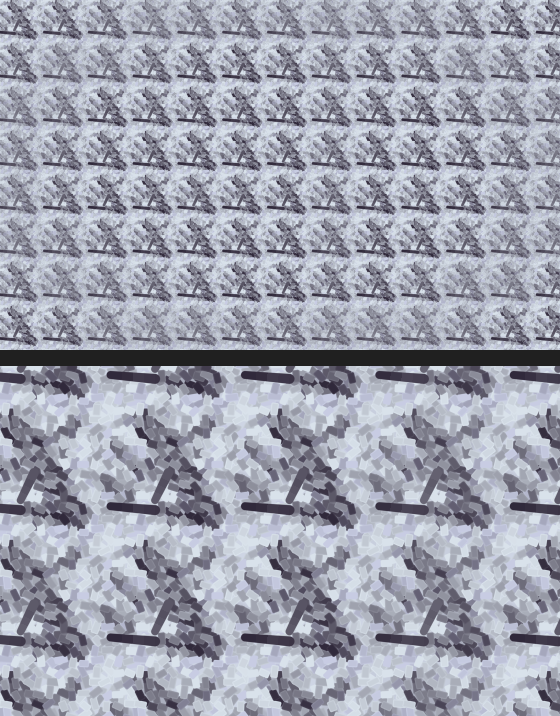
Top: the whole. Bottom: its middle third, enlarged.
Write a Shadertoy shader that draws this pattern.

```glsl
// A small painted sprig repeated in rows of nearly square tiles, built from brush dabs.
// Each dab samples the darkness of the sprig at its centre; the same dabs recur in
// every tile, while an elliptical ring of wear softens the contrast of some tiles.

const vec2 TILES = vec2(12.5, 8.0);    // tiles across and down the canvas
const vec2 SHIFT = vec2(0.12, 0.0);    // where the first tile starts
const float DABS = 12.0;               // dabs along one tile side
const vec3 PALE = vec3(0.85, 0.885, 0.92);
const vec3 INK = vec3(0.19, 0.16, 0.23);
const vec3 LAVENDER = vec3(0.70, 0.70, 0.85);

float hash(vec2 p) {
    return fract(sin(dot(p, vec2(127.1, 311.7))) * 43758.5453);
}

mat2 rotate(float a) {
    float c = cos(a), s = sin(a);
    return mat2(c, s, -s, c);
}

float segmentDistance(vec2 p, vec2 a, vec2 b) {
    vec2 ab = b - a;
    return length(p - a - ab * clamp(dot(p - a, ab) / dot(ab, ab), 0.0, 1.0));
}

float roundBox(vec2 p, vec2 halfSize, float radius) {
    vec2 d = abs(p) - halfSize + radius;
    return length(max(d, 0.0)) + min(max(d.x, d.y), 0.0) - radius;
}

// Soft-edged mass of paint along a segment
float mass(vec2 p, vec2 a, vec2 b, float radius) {
    return 1.0 - smoothstep(radius * 0.6, radius * 1.4, segmentDistance(p, a, b));
}

// Darkness of the sprig inside one tile, y upward
float sprig(vec2 p) {
    float t = 0.54 * mass(p, vec2(0.38, 0.90), vec2(0.70, 0.46), 0.115);
    t = max(t, 0.48 * mass(p, vec2(0.18, 0.70), vec2(0.42, 0.50), 0.065));
    t = max(t, 0.58 * mass(p, vec2(0.56, 0.21), vec2(0.86, 0.19), 0.085));
    t = max(t, 0.50 * mass(p, vec2(0.64, 0.42), vec2(0.90, 0.24), 0.065));
    t = max(t, 0.30 * mass(p, vec2(0.88, 0.93), vec2(0.74, 0.72), 0.070));
    t = max(t, 0.28 * mass(p, vec2(0.04, 0.46), vec2(0.22, 0.36), 0.080));
    return t;
}

// Wear of a tile: an elliptical ring, one faint column and a little chance
float wear(vec2 tile) {
    vec2 d = tile + 0.5 - SHIFT - 0.5 * TILES;
    float ring = (length(d / vec2(6.0, 3.9)) - 1.0) / 0.20;
    float column = (d.x - 1.0) / 0.5;
    float w = 0.8 * exp(-ring * ring) + 0.3 * exp(-column * column);
    return clamp(w + 0.25 * (hash(tile + 3.7) - 0.5), 0.0, 1.0);
}

float fadeTone(float tone, float worn) {
    return mix(tone, 0.17 + 0.4 * tone, 0.75 * worn);
}

vec3 paint(float tone, float tint) {
    return mix(mix(PALE, LAVENDER, tint), INK, clamp(tone, 0.0, 1.0));
}

// One layer of overlapping dabs; lengths are in dab spacings
vec3 dabLayer(vec3 under, vec2 uv, float seed, float aa) {
    vec2 g = uv * DABS + 0.5 * seed;
    vec3 col = under;
    for (int j = -1; j <= 1; j++)
    for (int i = -1; i <= 1; i++) {
        vec2 id = floor(g) + vec2(i, j);
        vec2 key = mod(id, DABS) + 17.0 * seed;
        float r1 = hash(key), r2 = hash(key + 31.3), r3 = hash(key + 57.9);
        vec2 centre = id + 0.5 + 0.45 * (vec2(r1, r2) - 0.5);
        vec2 at = (centre - 0.5 * seed) / DABS;
        vec2 local = fract(at);

        float dark = sprig(local);
        float angle = mix(6.28 * r3, -0.9 + 1.5 * (r3 - 0.5), step(0.2, dark));
        vec2 halfSize = vec2(0.44 + 0.20 * r2, 0.30 + 0.08 * r1);
        float d = roundBox((g - centre) * rotate(angle), halfSize, 0.15);

        // Uneven paint load, paler towards the rim
        float band = 1.0 - smoothstep(0.05, 0.22, local.y);
        float load = hash(key + 83.1) - 0.5;
        float tone = 0.14 + dark + (0.46 + 0.45 * dark) * load - 0.05 * band;
        tone = fadeTone(tone, wear(floor(at))) - 0.07 * smoothstep(-0.16, 0.0, d);
        float tint = 0.45 * step(0.82 - 0.3 * band, hash(key + 9.4));
        col = mix(col, paint(tone, tint), 1.0 - smoothstep(-aa, aa, d));
    }
    return col;
}

// A single long stroke with a crisp edge and uneven ink
vec3 stroke(vec3 under, vec2 p, vec2 a, vec2 b, float radius, float tone, float aa) {
    float along = clamp(dot(p - a, b - a) / dot(b - a, b - a), 0.0, 1.0);
    float d = segmentDistance(p, a, b) - radius * (0.8 + 0.2 * along);
    float ink = tone - 0.15 * hash(vec2(floor(along * 4.0), radius * 90.0));
    return mix(under, paint(ink, 0.0), 1.0 - smoothstep(-aa, aa, d));
}

void mainImage(out vec4 fragColor, in vec2 fragCoord) {
    vec2 uv = fragCoord / iResolution.xy * TILES + SHIFT;
    float aa = 0.7 * TILES.y / iResolution.y;
    vec2 p = fract(uv);
    float worn = wear(floor(uv));

    // Pale ground and two coats of dabs
    vec3 col = paint(fadeTone(0.02 + 0.4 * sprig(p), worn), 0.2);
    col = dabLayer(col, uv, 0.0, aa * DABS);
    col = dabLayer(col, uv, 1.0, aa * DABS);

    // Ground line and stem
    col = stroke(col, p, vec2(0.11, 0.265), vec2(0.44, 0.235), 0.038, fadeTone(1.05, 0.6 * worn), aa);
    col = stroke(col, p, vec2(0.44, 0.31), vec2(0.54, 0.52), 0.036, fadeTone(0.82, worn), aa);

    fragColor = vec4(col, 1.0);
}
```
